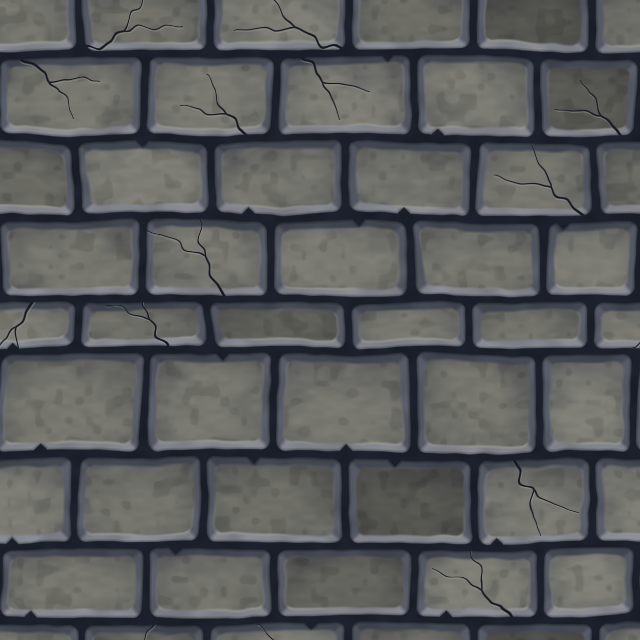
A three.js fragment shader for this texture:

```glsl
varying vec2 vUv;

// Layout: course boundaries measured downwards, joints as fractions of the width
const float FIRST_TOP = -0.031;
const vec4 COURSES_UPPER = vec4(0.085, 0.216, 0.340, 0.465);
const vec4 COURSES_LOWER = vec4(0.549, 0.711, 0.853, 0.969);
const float BRICKS = 5.0;
const float EVEN_START = 0.123;
const vec4 EVEN_JOINTS = vec4(0.203, 0.421, 0.614, 0.799);
const vec4 ODD_JOINTS = vec4(0.224, 0.431, 0.645, 0.845);
const float JOINT_JITTER = 0.014;

const float HALF_GAP = 0.0056;
const float CORNER = 0.014;
const float BEVEL = 0.0115;
const float EDGE = 0.0013;
const float CHIP_SIZE = 0.010;
const float CHIP_SHARE = 0.35;
const float CRACK_SHARE = 0.27;
const float CRACK_WIDTH = 0.0021;

const vec3 MORTAR = vec3(0.105, 0.122, 0.168);
const vec3 FACE_LIGHT = vec3(0.485, 0.485, 0.455);
const vec3 FACE_SHADE = vec3(0.350, 0.355, 0.350);
const vec3 BEVEL_TOP = vec3(0.250, 0.268, 0.310);
const vec3 BEVEL_SIDE = vec3(0.325, 0.342, 0.385);
const vec3 BEVEL_BOTTOM = vec3(0.500, 0.508, 0.545);
const vec3 RIM_LIGHT = vec3(0.620, 0.620, 0.575);

float hash(vec2 p) {
  vec3 q = fract(vec3(p.xyx) * 0.1031);
  q += dot(q, q.yzx + 33.33);
  return fract((q.x + q.y) * q.z);
}

float noise(vec2 p) {
  vec2 i = floor(p), f = fract(p);
  f = f * f * (3.0 - 2.0 * f);
  return mix(mix(hash(i), hash(i + vec2(1.0, 0.0)), f.x),
             mix(hash(i + vec2(0.0, 1.0)), hash(i + 1.0), f.x), f.y);
}

float fbm(vec2 p) {
  return 0.5 * noise(p) + 0.3 * noise(p * 2.1 + 7.0) + 0.2 * noise(p * 4.3 + 19.0);
}

float roundBox(vec2 p, vec2 h, float r) {
  vec2 a = abs(p) - h + r;
  return length(max(a, 0.0)) + min(max(a.x, a.y), 0.0) - r;
}

float jointAt(float row, float k) {
  float c = mod(k, BRICKS), odd = mod(row, 2.0);
  vec4 steps = mix(EVEN_JOINTS, ODD_JOINTS, odd);
  float x = dot(steps, vec4(equal(vec4(c), vec4(1.0, 2.0, 3.0, 4.0))));
  float jitter = (hash(vec2(row + 3.0, c + 11.0)) - 0.5) * JOINT_JITTER;
  return x + EVEN_START * (1.0 - odd) + jitter + floor(k / BRICKS);
}

// Forked crack running inwards from a side of the brick
float crack(vec2 q, vec2 h, vec2 id) {
  float side = hash(id + 41.0) < 0.5 ? -1.0 : 1.0;
  vec2 start = h * vec2(side * mix(0.3, 1.0, hash(id + 43.0)), hash(id + 47.0) < 0.6 ? -1.0 : 1.0);
  vec2 dir = normalize(-start + vec2(0.0, 0.03) * (hash(id + 53.0) - 0.5));
  vec2 c = vec2(dot(q - start, dir), dot(q - start, vec2(-dir.y, dir.x)));
  float len = mix(0.07, 0.16, hash(id + 59.0));
  c.y += (noise(vec2(c.x * 55.0, id.x * 9.0 + id.y)) - 0.5) * 0.016;
  float fork = max(c.x - 0.45 * len, 0.0) * 0.6;
  float d = min(abs(c.y - fork), abs(c.y + 0.7 * fork));
  float width = CRACK_WIDTH * (1.0 - 0.75 * c.x / len);
  return smoothstep(EDGE, -EDGE, d - width) * step(c.x, len) * step(-0.01, c.x);
}

void main() {
  // Hand-cut wobble of every outline
  vec2 p = vec2(vUv.x, 1.0 - vUv.y);
  p += 0.009 * (vec2(noise(p * 9.0), noise(p * 9.0 + 31.0)) - 0.5);
  p += 0.0025 * (vec2(noise(p * 45.0), noise(p * 45.0 + 57.0)) - 0.5);

  // Find the course
  float y = FIRST_TOP + fract(p.y - FIRST_TOP);
  float row = 0.0, top = FIRST_TOP, bottom = 1.0 + FIRST_TOP;
  for (int i = 0; i < 4; i++) {
    float a = COURSES_UPPER[i], b = COURSES_LOWER[i];
    if (y >= a) { top = max(top, a); row += 1.0; } else bottom = min(bottom, a);
    if (y >= b) { top = max(top, b); row += 1.0; } else bottom = min(bottom, b);
  }

  // Find the brick in the course
  float first = jointAt(row, 0.0), x = first + fract(p.x - first);
  float left = first, right = first + 1.0;
  vec2 id = vec2(row, 0.0);
  for (int k = 0; k < 5; k++) {
    float a = jointAt(row, float(k)), b = jointAt(row, float(k) + 1.0);
    if (x >= a && x < b) { left = a; right = b; id.y = float(k); }
  }
  vec2 q = vec2(x - 0.5 * (left + right), 0.5 * (top + bottom) - y);
  vec2 h = 0.5 * vec2(right - left, bottom - top) - HALF_GAP;
  q += q.yx * (vec2(hash(id + 5.0), hash(id + 9.0)) - 0.5) * vec2(0.07, 0.035);

  // Outline with a chipped notch
  float d = roundBox(q, h, CORNER);
  float chipSide = hash(id + 13.0) < 0.6 ? -1.0 : 1.0;
  float chip = abs(q.x - h.x * (hash(id + 17.0) - 0.5) * 1.5) + h.y - chipSide * q.y;
  if (hash(id + 23.0) < CHIP_SHARE) d = max(d, 0.7 * (CHIP_SIZE - chip));

  // Worn face
  float grain = fbm(p * vec2(16.0, 24.0) + id * 3.0);
  float light = 1.05 - 0.55 * dot(q / h, q / h) - 0.22 * q.y / h.y + 1.1 * (grain - 0.5);
  vec3 face = mix(FACE_SHADE, FACE_LIGHT, clamp(light, 0.0, 1.0));
  face *= 1.0 - 0.10 * smoothstep(0.62, 0.85, noise(p * 65.0)) + 0.07 * (noise(p * vec2(60.0, 130.0)) - 0.5);
  face *= 1.03 - 0.28 * smoothstep(0.76, 0.95, hash(id + 29.0)) - 0.08 * hash(id + 31.0);

  // Bevel lit from below, with a broken bright rim
  vec2 e = h - abs(q);
  float level = smoothstep(-0.006, 0.006, e.x - e.y);
  float low = smoothstep(0.01, -0.01, q.y);
  vec3 bevel = mix(BEVEL_SIDE, mix(BEVEL_TOP, BEVEL_BOTTOM, low), level);
  bevel *= 0.92 + 0.18 * noise(p * 38.0);
  bevel *= mix(0.72, 1.0, smoothstep(0.0, -0.005, d));
  float inner = roundBox(q, h - BEVEL, CORNER) + 0.004 * (noise(p * 30.0 + 5.0) - 0.5);
  vec3 color = mix(bevel, face, smoothstep(0.0025, -0.0035, inner));
  float rim = exp(-pow(inner / 0.0022, 2.0)) * smoothstep(0.25, 0.75, noise(p * 17.0 + 3.0));
  color = mix(color, RIM_LIGHT, rim * mix(0.22, mix(0.08, 0.6, low), level));

  // Cracks with a lit lower lip
  if (hash(id + 37.0) < CRACK_SHARE) {
    color = mix(color, RIM_LIGHT, 0.45 * crack(q + vec2(-0.001, 0.0025), h, id));
    color = mix(color, MORTAR * 0.8, crack(q, h, id));
  }

  vec3 mortar = MORTAR * (0.9 + 0.2 * noise(p * 50.0));
  gl_FragColor = vec4(mix(mortar, color, smoothstep(EDGE, -EDGE, d)), 1.0);
}
```
